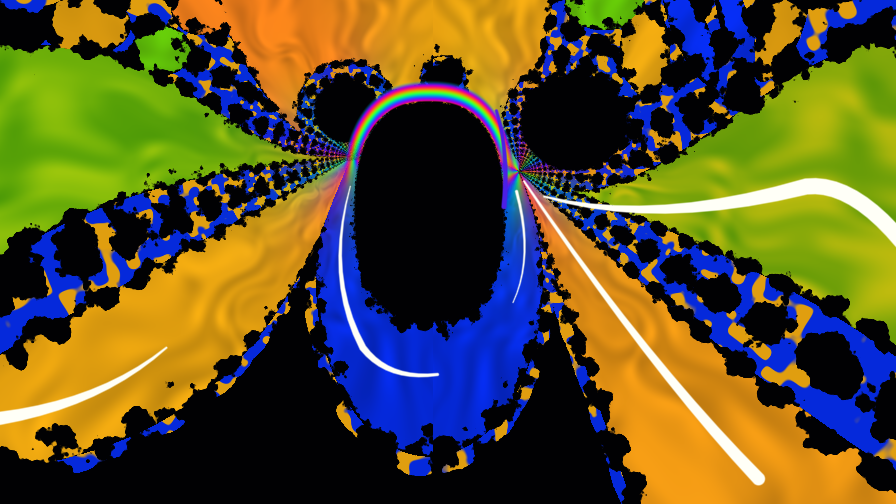
Give the GLSL for this background, as a WebGL 1 fragment shader.

```glsl
precision highp float;
// Fractal fan: gold, green and blue petals spread from two foci around a black egg.
// Petals are distance fields; log-polar coordinates about each focus carry the
// chains of bulbs and the recursive buds, so all detail shrinks towards the foci.
uniform vec2 u_resolution;

#define LEFT_FOCUS vec2(.70, .69)
#define RIGHT_FOCUS vec2(1.03, .66)
#define MIDDLE .86
#define BUD_SIZE .16
#define CHAIN_STEP .22
#define GOLD vec3(.88, .62, .06)
#define ORANGE vec3(.90, .47, .10)
#define GREEN vec3(.36, .72, .03)
#define BLUE vec3(.02, .16, .86)
#define NIGHT vec3(.004, .004, .012)

float petalDist = -1.0;
vec3 petalColor = BLUE;

float hash(vec2 p) { return fract(sin(dot(p, vec2(127.1, 311.7))) * 43758.5); }

float noise(vec2 p) {
  vec2 i = floor(p), f = fract(p);
  f *= f * (3.0 - 2.0 * f);
  vec2 e = vec2(1, 0);
  return mix(mix(hash(i), hash(i + e), f.x),
             mix(hash(i + e.yx), hash(i + e.xx), f.x), f.y);
}

// Keeps the petal that lies deepest around this point.
void lay(float dist, vec3 color) {
  if (dist > petalDist) { petalDist = dist; petalColor = color; }
}

// Positive inside an ellipse tilted by an angle.
float ellipse(vec2 p, vec2 radii, float tilt) {
  float c = cos(tilt), s = sin(tilt);
  p = mat2(c, -s, s, c) * p;
  return (1.0 - length(p / radii)) * min(radii.x, radii.y);
}

// Grows ever smaller round buds on the dark side of a boundary.
float addBuds(vec2 w, float d) {
  float size = BUD_SIZE;
  for (int i = 0; i < 5; i++) {
    vec2 g = w / size, cell = floor(g);
    vec2 shift = vec2(hash(cell), hash(cell + 37.0)) - 0.5;
    float radius = 0.42 - max(d / size, 0.0);
    d = min(d, (length(fract(g) - 0.5 - 0.2 * shift) - radius) * size);
    w = mat2(0.8, 0.6, -0.6, 0.8) * w + 3.1;
    size *= 0.55;
  }
  return d;
}

// Coverage of a tapered quadratic curve.
float filament(vec2 p, vec2 a, vec2 b, vec2 c, float w0, float w1) {
  float cover = 0.0, soft = 1.0 / u_resolution.y;
  vec2 from = a;
  for (int i = 1; i <= 10; i++) {
    float t = float(i) / 10.0;
    vec2 to = mix(mix(a, b, t), mix(b, c, t), t), v = to - from;
    float k = clamp(dot(p - from, v) / dot(v, v), 0.0, 1.0);
    float gap = length(p - from - v * k) - mix(w0, w1, t - 0.1 + 0.1 * k);
    cover = max(cover, 1.0 - smoothstep(-soft, soft, gap));
    from = to;
  }
  return cover;
}

void main() {
  vec2 p = gl_FragCoord.xy / u_resolution.y;
  bool left = p.x < MIDDLE;
  vec2 e = left ? (p - LEFT_FOCUS) * vec2(-1, 1) : p - RIGHT_FOCUS;
  float x = e.x, h = e.y, out0 = max(x, 0.0), r = max(length(e), 0.02);
  vec2 w = vec2(log(r), atan(h, x));
  float streak = noise(w * vec2(5, 14) + 3.0 * noise(w * 4.0));

  // Side petals, bounded by curves leaving the focus
  if (left) {
    float greenTop = 0.22 * smoothstep(0.05, 0.55, x);
    float greenLow = -0.11 * out0 - 0.38 * out0 * out0 * out0;
    lay(min(min(greenTop - h, h - greenLow), x), mix(GREEN, GOLD, 0.35 * streak));
    float goldLow = -0.66 * (1.0 - exp(-4.2 * out0));
    lay(min(min(-0.56 * x - h, 0.7 * (h - goldLow)), x), GOLD);
  } else {
    float greenTop = 0.30 * smoothstep(0.1, 0.75, x) - 0.04 * smoothstep(0.0, 0.1, x);
    float greenLow = -0.38 * out0 - 0.2 * out0 * out0 * out0;
    lay(min(min(greenTop - h, h - greenLow), x), mix(GREEN, GOLD, 0.15 + 0.5 * streak));
    float goldTop = -0.95 * x + 0.2 * x * x;
    lay(min(0.75 * (goldTop - h), x + 0.34 * h), mix(GOLD, ORANGE, 0.35));
  }

  // Crown, central petal and corner patches
  float crownEdge = left ? 0.5 * sqrt(max(h, 0.0)) : 0.2 * h;
  lay(min(crownEdge - x, h), mix(ORANGE, GOLD, smoothstep(0.5, 0.95, p.x)));
  lay(ellipse(p - vec2(0.852, 0.444), vec2(0.225, 0.35), 0.0), BLUE);
  lay(ellipse(p - vec2(0.17, 0.95), vec2(0.09, 0.06), 0.0), GOLD);
  lay(ellipse(p - vec2(0.40, 0.98), vec2(0.06, 0.05), 0.0), ORANGE);
  lay(ellipse(p - vec2(0.32, 0.90), vec2(0.06, 0.05), 0.0), GREEN);
  lay(ellipse(p - vec2(1.20, 0.99), vec2(0.08, 0.05), 0.0), GREEN);
  lay(ellipse(p - vec2(1.28, 0.90), vec2(0.05, 0.09), 0.0), GOLD);
  lay(ellipse(p - vec2(1.37, 0.94), vec2(0.035, 0.12), 0.4), BLUE);
  lay(ellipse(p - vec2(1.46, 0.95), vec2(0.03, 0.11), 0.3), BLUE);
  lay(ellipse(p - vec2(1.55, 0.94), vec2(0.04, 0.11), -0.4), GOLD);

  // Three large bulbs, each ringed by chains
  float leftBulb = length(p - vec2(0.688, 0.78)) - 0.063;
  float rightBulb = length((p - vec2(1.139, 0.757)) * vec2(0.9, 1)) - 0.095;
  float topBulb = length(p - vec2(0.88, 0.843)) - 0.03;
  float bulb = min(min(leftBulb, rightBulb), topBulb);
  petalDist = min(petalDist, min(min(leftBulb - 0.035, rightBulb - 0.03), topBulb - 0.015));

  // Chains fill the gaps, except for the dark floor
  float d = petalDist / r;
  vec3 color = petalColor * (0.84 + 0.3 * streak);
  if (petalDist < 0.0) {
    float link = (length(fract(w / CHAIN_STEP) - 0.5) - 0.3) * CHAIN_STEP;
    float ground = smoothstep(0.02, 0.06, -petalDist) * smoothstep(-0.7, -0.85, w.y);
    d = min(link, 0.03 - d) - ground;
    color = mix(BLUE, GOLD, smoothstep(0.55, 0.65, noise(w * 22.0)));
  }
  vec2 q = abs((p - vec2(0.852, 0.579)) / vec2(0.148, 0.218));
  float egg = (pow(pow(q.x, 2.5) + pow(q.y, 2.5), 0.4) - 1.0) * 0.148;
  d = addBuds(w, min(d, min(egg, bulb) / r));

  // Rainbow heat near the foci and striped rim over the egg
  vec3 hue = 0.5 + 0.5 * cos(w.y * 5.0 + vec3(0, 2.1, 4.2));
  color = mix(color, hue, exp(-14.0 * r));
  float soft = 1.0 / u_resolution.y;
  color = mix(NIGHT, color, smoothstep(-soft, soft, d * r));
  vec3 stripe = 0.5 + 0.5 * cos(egg * 330.0 + vec3(0, 2.1, 4.2));
  float rim = smoothstep(0.0, 0.003, egg) * (1.0 - smoothstep(0.022, 0.03, egg));
  color = mix(color, stripe, rim * smoothstep(0.62, 0.74, p.y));

  // Bright filaments through the petals
  float glow = filament(p, vec2(1.04, 0.64), vec2(1.288, 0.275), vec2(1.505, 0.05), 0.002, 0.013);
  glow = max(glow, filament(p, vec2(1.08, 0.61), vec2(1.3, 0.55), vec2(1.6, 0.63), 0.002, 0.016));
  glow = max(glow, filament(p, vec2(1.6, 0.63), vec2(1.69, 0.64), vec2(1.79, 0.52), 0.016, 0.016));
  glow = max(glow, filament(p, vec2(0.0, 0.17), vec2(0.2, 0.2), vec2(0.33, 0.31), 0.013, 0.002));
  glow = max(glow, filament(p, vec2(0.695, 0.63), vec2(0.645, 0.45), vec2(0.72, 0.31), 0.001, 0.007));
  glow = max(glow, filament(p, vec2(0.72, 0.31), vec2(0.77, 0.245), vec2(0.868, 0.257), 0.007, 0.003));
  glow = max(glow, filament(p, vec2(1.025, 0.62), vec2(1.06, 0.49), vec2(1.018, 0.4), 0.003, 0.001));
  float violet = filament(p, vec2(0.985, 0.78), vec2(1.01, 0.7), vec2(1.0, 0.59), 0.003, 0.005);
  color = mix(color, vec3(0.3, 0.12, 0.9), violet);
  gl_FragColor = vec4(mix(color, vec3(1, 1, 0.97), glow), 1.0);
}
```
